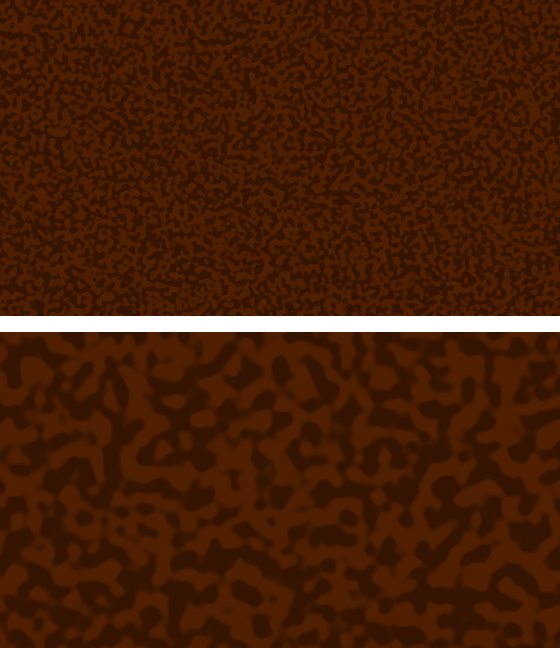
Top: the whole. Bottom: its middle third, enlarged.
This texture is drawn by a Shadertoy shader. Its source:

```glsl
// Mottled dark brown grain: small irregular blotches in two flat tones.
// Two turned layers of gradient noise are summed, then cut at a threshold
// with a narrow soft edge; a faint broad layer gathers the blotches in clumps.

#define DARK_BROWN  vec3(0.205, 0.078, 0.0)
#define LIGHT_BROWN vec3(0.312, 0.121, 0.0)
#define GRAIN_CELLS 46.0   // noise cells per canvas height
#define FINE_RATIO  1.27   // scale of the second layer against the first
#define CLUMP_CELLS 9.0    // cells per height of the broad variation
#define CLUMP_GAIN  0.22   // strength of the broad variation
#define LIGHT_BIAS  0.015  // shifts the balance toward the light tone
#define EDGE_WIDTH  0.21   // softness of the blotch edges, in noise units

// Integer hash of a lattice point, from 0 to 1
float hash(vec2 cell) {
    uvec2 q = uvec2(ivec2(cell) + 32768);
    uint h = q.x * 1597334677u ^ q.y * 3812015801u;
    h = (h ^ (h >> 16)) * 2246822519u;
    h = (h ^ (h >> 13)) * 3266489917u;
    h ^= h >> 16;
    return float(h >> 8) / 16777216.0;
}

// Slope of a random unit gradient at one lattice corner
float cornerSlope(vec2 cell, vec2 offset) {
    float angle = 6.28319 * hash(cell);
    return dot(vec2(cos(angle), sin(angle)), offset);
}

float gradientNoise(vec2 p) {
    vec2 cell = floor(p);
    vec2 f = p - cell;
    vec2 blend = f * f * f * (f * (f * 6.0 - 15.0) + 10.0);
    vec2 right = vec2(1.0, 0.0);
    vec2 up = vec2(0.0, 1.0);
    float bottom = mix(cornerSlope(cell, f),
                       cornerSlope(cell + right, f - right), blend.x);
    float top = mix(cornerSlope(cell + up, f - up),
                    cornerSlope(cell + 1.0, f - 1.0), blend.x);
    return mix(bottom, top, blend.y);
}

void mainImage(out vec4 fragColor, in vec2 fragCoord) {
    vec2 uv = fragCoord / iResolution.y;

    // Turned layers hide the direction of the lattice
    mat2 turn = mat2(0.8, 0.6, -0.6, 0.8);
    vec2 grainPos = uv * GRAIN_CELLS;
    float grain = gradientNoise(grainPos + 3.7)
                + gradientNoise(turn * grainPos * FINE_RATIO + 91.3);
    grain += CLUMP_GAIN * gradientNoise(turn * uv * CLUMP_CELLS + 40.1);

    // Cut into two tones
    float lightness = smoothstep(-EDGE_WIDTH, EDGE_WIDTH, grain + LIGHT_BIAS);
    fragColor = vec4(mix(DARK_BROWN, LIGHT_BROWN, lightness), 1.0);
}
```
